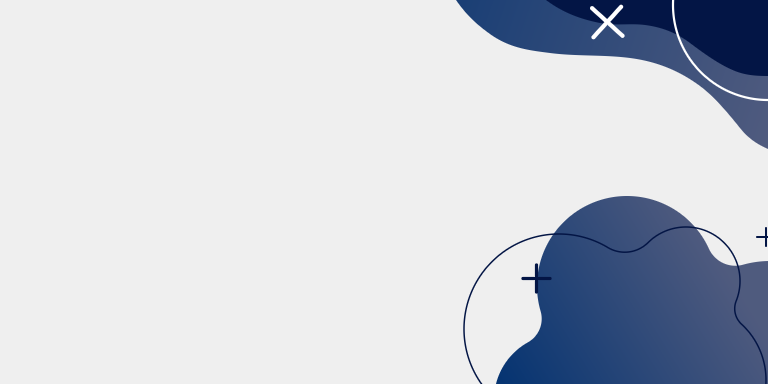
A Shadertoy shader for this background:

```glsl
// Pale backdrop with navy liquid shapes: two waves hang from the top right,
// a lobed blob and its thin outline rise from below, with rings and crosses.
// Waves are cubic Hermite curves; blobs are circles joined by tangent fillets.

const float HEIGHT = 384.0;   // canvas height in design units
const vec3 PAPER = vec3(0.936);
const vec3 NAVY = vec3(0.012, 0.082, 0.270);
const vec3 BLUE = vec3(0.025, 0.205, 0.445);
const vec3 SLATE = vec3(0.310, 0.355, 0.495);
const vec3 WHITE = vec3(1.0);

// Knots: x, depth below the top edge, slope
const vec3 OUTER_WAVE[7] = vec3[7](
    vec3(456, 0, 1.45), vec3(490, 34, 0.72), vec3(550, 53, 0.13),
    vec3(630, 58, 0.13), vec3(700, 86, 0.74), vec3(740, 128, 1.25),
    vec3(768, 149, 0.45));
const vec3 INNER_WAVE[7] = vec3[7](
    vec3(546, 0, 0.75), vec3(600, 23, 0.2), vec3(645, 25, 0.13),
    vec3(690, 43, 0.75), vec3(735, 71, 0.4), vec3(768, 76, 0.0),
    vec3(790, 72, -0.4));

float cross2(vec2 a, vec2 b) { return a.x * b.y - a.y * b.x; }

float circle(vec2 p, vec3 c) { return length(p - c.xy) - c.z; }

float capsule(vec2 p, vec2 a, vec2 b, float radius) {
    vec2 ab = b - a;
    float t = clamp(dot(p - a, ab) / dot(ab, ab), 0.0, 1.0);
    return length(p - a - ab * t) - radius;
}

// Two equal strokes crossing at the centre
float crossMark(vec2 p, vec2 center, vec2 arm, float radius) {
    vec2 q = p - center, side = vec2(-arm.y, arm.x);
    return min(capsule(q, -arm, arm, radius), capsule(q, -side, side, radius));
}

// Union of circles a and b, with a concave arc on the left of a -> b
float filletUnion(vec2 p, vec3 a, vec3 b, float radius) {
    vec2 ab = b.xy - a.xy;
    float gap = length(ab), ra = a.z + radius, rb = b.z + radius;
    vec2 dir = ab / gap;
    float along = (ra * ra - rb * rb + gap * gap) / (2.0 * gap);
    float up = sqrt(max(ra * ra - along * along, 0.0));
    vec2 c = a.xy + dir * along + vec2(-dir.y, dir.x) * up;
    bool inside = cross2(ab, p - a.xy) > 0.0
        && cross2(c - b.xy, p - b.xy) > 0.0
        && cross2(a.xy - c, p - c) > 0.0;
    float d = min(circle(p, a), circle(p, b));
    return inside ? min(d, radius - length(p - c)) : d;
}

float waveDepth(float x, vec3 knots[7]) {
    float depth = knots[0].y + knots[0].z * (x - knots[0].x);
    for (int i = 0; i < 6; i++) {
        vec3 a = knots[i], b = knots[i + 1];
        if (x < a.x) break;
        float span = b.x - a.x, t = min((x - a.x) / span, 1.0), s = 1.0 - t;
        depth = s * s * ((1.0 + 2.0 * t) * a.y + t * span * a.z)
              + t * t * ((3.0 - 2.0 * t) * b.y - s * span * b.z);
    }
    return depth;
}

// Edge coverage; unit is the size of one screen sample
float cover(float d, float unit) { return clamp(0.5 - d / unit, 0.0, 1.0); }

float waveMask(vec2 p, vec3 knots[7]) {
    float d = HEIGHT - p.y - waveDepth(p.x, knots);
    return cover(d, max(length(vec2(dFdx(d), dFdy(d))), 1e-4));
}

vec3 ramp(vec2 p, vec2 from, vec2 to) {
    vec2 axis = to - from;
    return mix(BLUE, SLATE, clamp(dot(p - from, axis) / dot(axis, axis), 0.0, 1.0));
}

void mainImage(out vec4 fragColor, in vec2 fragCoord) {
    float unit = HEIGHT / iResolution.y;
    vec2 p = fragCoord * unit;
    vec3 color = PAPER;

    // Hanging waves
    color = mix(color, ramp(p, vec2(330, 400), vec2(768, 250)), waveMask(p, OUTER_WAVE));
    color = mix(color, NAVY, waveMask(p, INNER_WAVE));

    // Filled blob
    vec3 crown = vec3(627, 98, 90);
    float blob = filletUnion(p, vec3(560, -16, 66), crown, 27.0);
    blob = min(blob, filletUnion(p, crown, vec3(770, 23, 100), 29.0));
    blob = min(blob, circle(p, vec3(650, -16, 80)));
    color = mix(color, ramp(p, vec2(505, 0), vec2(715, 130)), cover(blob, unit));

    // Thin outline blob
    vec3 shoulder = vec3(686, 103, 54);
    float outline = filletUnion(p, vec3(559, 55, 95), shoulder, 33.0);
    outline = min(outline, filletUnion(p, shoulder, vec3(690, 4, 76), 21.0));
    color = mix(color, NAVY, cover(abs(outline) - 0.75, unit));

    // Navy plus signs
    float pluses = crossMark(p, vec2(536.5, 105.5), vec2(13.5, 0), 1.6);
    pluses = min(pluses, crossMark(p, vec2(766, 147), vec2(9, 0), 1.0));
    color = mix(color, NAVY, cover(pluses, unit));

    // White ring and diagonal cross
    float ring = abs(circle(p, vec3(768, 379, 95))) - 1.1;
    float diagonal = crossMark(p, vec2(607.3, 362), vec2(15.2, -13.8), 2.1);
    color = mix(color, WHITE, cover(min(ring, diagonal), unit));

    fragColor = vec4(color, 1.0);
}
```
